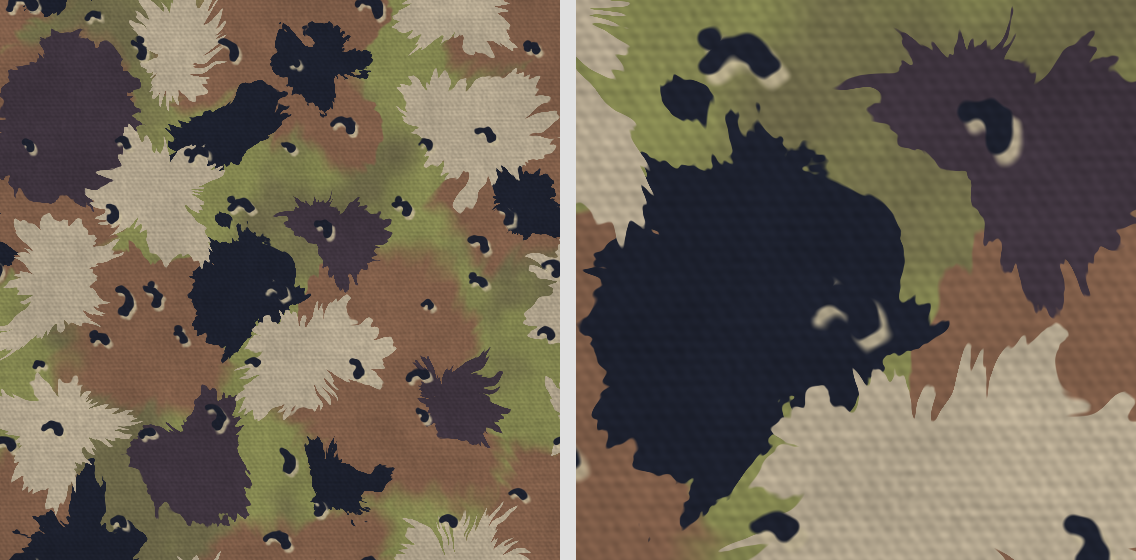
Left: the whole. Right: its middle third, enlarged.
This texture is drawn by a three.js fragment shader. Its source:

```glsl
varying vec2 vUv;

#define TAN_COUNT 7
#define PURPLE_COUNT 4
#define NAVY_COUNT 6
#define BROWN_COUNT 5
#define MARK_COUNT 44
#define EDGE 0.0015
#define THREADS 150.0
#define CLOTH 0.13
#define LIGHT_SHIFT vec2(0.005, -0.006)

const vec3 GREEN = vec3(0.51, 0.52, 0.31);
const vec3 OLIVE = vec3(0.42, 0.40, 0.28);
const vec3 BROWN = vec3(0.49, 0.36, 0.28);
const vec3 TAN = vec3(0.69, 0.64, 0.55);
const vec3 PURPLE = vec3(0.24, 0.20, 0.24);
const vec3 NAVY = vec3(0.11, 0.125, 0.175);
const vec3 RIM = vec3(0.74, 0.69, 0.57);

float hash(vec2 p) {
  return fract(sin(dot(p, vec2(127.1, 311.7))) * 43758.5);
}

float noise(vec2 p) {
  vec2 i = floor(p), f = fract(p);
  f = f * f * (3.0 - 2.0 * f);
  return mix(mix(hash(i), hash(i + vec2(1, 0)), f.x),
             mix(hash(i + vec2(0, 1)), hash(i + vec2(1, 1)), f.x), f.y);
}

float fbm(vec2 p) {
  float sum = 0.0, amp = 0.533;
  for (int i = 0; i < 4; i++) {
    sum += amp * noise(p);
    p = mat2(1.6, 1.2, -1.2, 1.6) * p + 7.3;
    amp *= 0.5;
  }
  return sum;
}

// Evenly spread points with a little jitter
vec2 scatter(float id, float jitter) {
  vec2 wobble = vec2(hash(vec2(id, 3.1)), hash(vec2(id, 8.7))) - 0.5;
  return fract(vec2(0.31, 0.62) + id * vec2(0.7549, 0.5698) + jitter * wobble);
}

vec2 wrapOffset(vec2 v) {
  return fract(v + 0.5) - 0.5;
}

// Distance to a group of lobed blots with radial bristles and crumbled rims
float blots(vec2 p, int count, float first, float radius, float bristle, float crumble) {
  float d = 1.0;
  for (int i = 0; i < 8; i++) {
    if (i >= count) break;
    float id = first + float(i);
    vec2 v = wrapOffset(p - scatter(id, 0.09));
    float r = length(v);
    vec2 dir = v / max(r, 0.0001);
    float size = radius * (0.8 + 0.4 * hash(vec2(id, 5.3)));
    float lobes = noise(dir * 1.2 + id * 7.0) - 0.5;
    float hair = 0.6 * noise(dir * 7.0 + p * 6.0 + id * 3.0)
               + 0.4 * noise(dir * 17.0 + p * 12.0 + id) - 0.5;
    d = min(d, r - size * (1.0 + 0.9 * lobes) - bristle * hair);
  }
  return d + crumble * (fbm(p * 34.0 + first) - 0.5);
}

// Distance to the curved marks, some with a side lobe
float marks(vec2 p) {
  float d = 1.0;
  for (int i = 0; i < MARK_COUNT; i++) {
    float id = float(i) + 60.0;
    float pick = hash(vec2(id, 1.7));
    float turn = mix(-1.5, 0.6, hash(vec2(id, 4.9)));
    float spread = mix(0.8, 1.45, hash(vec2(id, 6.1)));
    float bend = mix(0.007, 0.021, pick);
    float c = cos(turn), s = sin(turn);
    vec2 v = mat2(c, -s, s, c) * wrapOffset(p - scatter(id, 0.12));
    float thick = mix(0.0055, 0.0078, pick) * (1.0 + 0.35 * clamp(v.x / bend, -1.0, 1.0));
    vec2 tip = vec2(sin(spread), cos(spread));
    vec2 q = vec2(abs(v.x), v.y);
    float arc = tip.y * q.x > tip.x * q.y ? length(q - tip * bend) : abs(length(q) - bend);
    d = min(d, arc - thick);
    if (hash(vec2(id, 9.4)) < 0.3)
      d = min(d, length(v - vec2(-0.8, 1.25) * bend) - 0.0075);
  }
  return d + 0.005 * (noise(p * 110.0) - 0.5);
}

float cover(float d, float softness) {
  return 1.0 - smoothstep(-softness, softness, d);
}

// Woven threads with uneven yarn and grain
float cloth(vec2 p) {
  float rows = sin(6.2832 * THREADS * p.y);
  float twill = sin(6.2832 * THREADS * (0.75 * p.x + 0.5 * p.y));
  float yarn = noise(p * vec2(28, 260)) + noise(p * vec2(260, 40)) - 1.0;
  float grain = noise(p * 330.0) - 0.5;
  return 0.22 * rows + 0.25 * twill + 0.5 * yarn + 0.5 * grain;
}

void main() {
  vec2 p = vUv;
  vec2 warp = vec2(fbm(p * 6.0 + 11.0), fbm(p * 6.0 + 47.0)) - 0.5;
  vec2 q = p + 0.13 * warp;

  // Soft ground
  vec3 color = mix(GREEN, OLIVE, smoothstep(0.43, 0.66, fbm(p * 5.0 + 21.0)));
  float blur = mix(0.003, 0.03, smoothstep(0.3, 0.7, noise(p * 7.0 + 5.0)));
  color = mix(color, BROWN, cover(blots(q, BROWN_COUNT, 30.0, 0.172, 0.05, 0.03), blur));

  // Ragged patches
  color = mix(color, PURPLE, cover(blots(q, PURPLE_COUNT, 7.0, 0.098, 0.055, 0.05), EDGE));
  color = mix(color, NAVY, cover(blots(q, NAVY_COUNT, 11.0, 0.073, 0.04, 0.085), EDGE));
  color = mix(color, TAN, cover(blots(q, TAN_COUNT, 0.0, 0.098, 0.085, 0.03), EDGE));

  // Curved marks with a pale rim at the lower right
  color = mix(color, RIM, 0.85 * cover(marks(p - LIGHT_SHIFT), 0.003));
  color = mix(color, NAVY, cover(marks(p), EDGE));

  // Faded dye and cloth
  color *= 1.0 + 0.14 * (fbm(p * 13.0) - 0.5);
  color *= 1.0 + CLOTH * cloth(p);
  gl_FragColor = vec4(color, 1.0);
}
```
